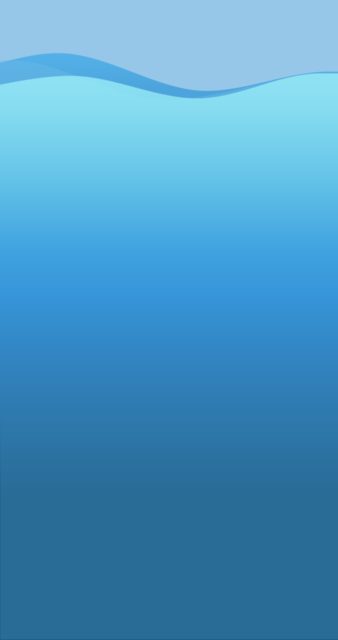
A Shadertoy shader for this background:

```glsl
// Calm layered waves under a pale sky, fading down into deep blue water.

const vec3 SKY        = vec3(0.588, 0.780, 0.910);
const vec3 BACK_TOP   = vec3(0.330, 0.690, 0.910);
const vec3 BACK_LOW   = vec3(0.300, 0.640, 0.860);
const vec3 MIDDLE     = vec3(0.420, 0.730, 0.900);
const float MIDDLE_OPACITY = 0.45;
const float FRONT_VEIL     = 0.04;   // tint where the front covers only the back wave
const float EDGE_WIDTH     = 0.003;
const float EDGE_SHADE     = 0.12;

// Wave knots: x across the canvas, depth measured from the top.
const vec4 BACK_X    = vec4(-0.197, 0.172, 0.611, 0.973);
const vec4 BACK_Y    = vec4(0.117, 0.083, 0.142, 0.112);
const vec4 MIDDLE_X  = vec4(-0.222, 0.025, 0.493, 0.985);
const vec4 MIDDLE_Y  = vec4(0.117, 0.094, 0.156, 0.1135);
const vec4 FRONT_X   = vec4(-0.246, 0.209, 0.584, 0.948);
const vec4 FRONT_Y   = vec4(0.150, 0.1185, 0.1537, 0.1146);

// Water colour, with the depth of each stop in w.
const int STOPS = 9;
const vec4 WATER[STOPS] = vec4[STOPS](
    vec4(0.553, 0.882, 0.953, 0.130),
    vec4(0.529, 0.863, 0.941, 0.170),
    vec4(0.471, 0.824, 0.925, 0.215),
    vec4(0.390, 0.765, 0.910, 0.280),
    vec4(0.251, 0.639, 0.875, 0.390),
    vec4(0.216, 0.588, 0.851, 0.456),
    vec4(0.196, 0.525, 0.765, 0.550),
    vec4(0.180, 0.475, 0.682, 0.650),
    vec4(0.161, 0.424, 0.590, 0.770));

// Surface depth, eased between alternating crests and troughs.
float surface(float x, vec4 knotX, vec4 knotY) {
    float depth = knotY.x;
    for (int i = 0; i < 3; i++) {
        depth += (knotY[i + 1] - knotY[i]) * smoothstep(knotX[i], knotX[i + 1], x);
    }
    return depth;
}

// Antialiased coverage of everything below a surface.
float below(vec2 p, vec4 knotX, vec4 knotY) {
    float pixel = 1.0 / iResolution.y;
    return smoothstep(-pixel, pixel, p.y - surface(p.x, knotX, knotY));
}

vec3 waterColor(float depth) {
    vec3 color = WATER[0].rgb;
    for (int i = 1; i < STOPS; i++) {
        float t = (depth - WATER[i - 1].w) / (WATER[i].w - WATER[i - 1].w);
        color = mix(color, WATER[i].rgb, clamp(t, 0.0, 1.0));
    }
    return color;
}

void mainImage(out vec4 fragColor, in vec2 fragCoord) {
    vec2 uv = fragCoord / iResolution.xy;
    vec2 p = vec2(uv.x, 1.0 - uv.y);

    // Sky and back wave
    vec3 backColor = mix(BACK_TOP, BACK_LOW, smoothstep(0.08, 0.15, p.y));
    vec3 color = mix(SKY, backColor, below(p, BACK_X, BACK_Y));

    // Translucent middle wave
    float middle = below(p, MIDDLE_X, MIDDLE_Y);
    color = mix(color, MIDDLE, MIDDLE_OPACITY * middle);

    // Front wave and deep water
    vec3 water = mix(waterColor(p.y), backColor, FRONT_VEIL * (1.0 - middle));
    color = mix(color, water, below(p, FRONT_X, FRONT_Y));

    // Faint shade along the lower left and bottom borders
    float leftEdge = (1.0 - smoothstep(0.0, EDGE_WIDTH, uv.x)) * smoothstep(0.6, 0.8, p.y);
    float bottomEdge = 1.0 - smoothstep(0.0, EDGE_WIDTH, uv.y);
    color *= 1.0 - EDGE_SHADE * max(leftEdge, bottomEdge);

    fragColor = vec4(color, 1.0);
}
```
